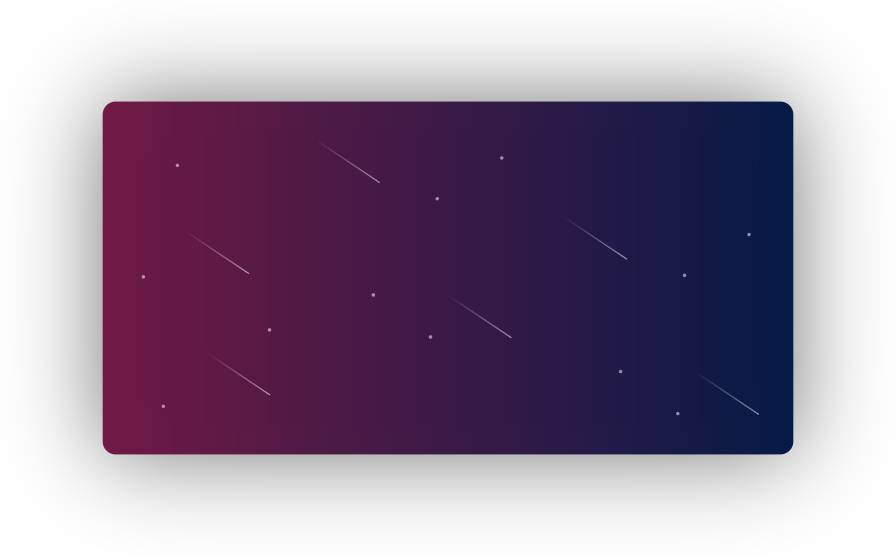
Write a WebGL 2 fragment shader that draws this background.

```glsl
#version 300 es
precision highp float;
// A rounded night-sky card with a red-to-navy gradient floats on white.
// The shadow is a Gaussian-blurred box; stars and meteors come from two small
// motifs, one of them repeated along a fixed shift. Unit: canvas width.

uniform vec2 u_resolution;
out vec4 outColor;

const vec2 CARD_HALF = vec2(0.3854, 0.1969);
const float CARD_RADIUS = 0.0145;
const vec3 PAPER = vec3(1.0);
const vec3 DUSK = vec3(0.44, 0.10, 0.27);
const vec3 NAVY = vec3(0.02, 0.10, 0.28);
const vec3 GLINT = vec3(1.0);

const float SHADOW_SIGMA = 0.052;
const float SHADOW_ALPHA = 0.55;

const float STAR_RADIUS = 0.0019;
const float STAR_ALPHA = 0.52;
const vec2 METEOR_TAIL = vec2(-0.0710, 0.0475);
const float METEOR_HALF_WIDTH = 0.0007;
const float METEOR_ALPHA = 0.55;

// Motif 0 fills the left side; motif 1 is drawn twice, REPEAT_SHIFT apart.
const vec2 REPEAT_SHIFT = vec2(0.276, -0.0855);
const vec2 STARS[8] = vec2[8](
    vec2(-0.302, 0.1257), vec2(-0.340, 0.0013),
    vec2(-0.1992, -0.0579), vec2(-0.3177, -0.1432),
    vec2(0.060, 0.134), vec2(-0.012, 0.0885),
    vec2(-0.0833, -0.0189), vec2(-0.0195, -0.0658));
const vec2 HEADS[4] = vec2[4](
    vec2(-0.2227, 0.0052), vec2(-0.1992, -0.1302),
    vec2(-0.0768, 0.1068), vec2(0.0703, -0.0664));

// Signed distance to a box with rounded corners
float roundedBox(vec2 p, vec2 halfSize, float radius) {
    vec2 q = abs(p) - halfSize + radius;
    return length(max(q, 0.0)) + min(max(q.x, q.y), 0.0) - radius;
}

// Antialiased coverage from a signed distance
float coverage(float dist, float pixel) {
    return clamp(0.5 - dist / pixel, 0.0, 1.0);
}

// Approximate cumulative normal distribution
vec2 normalCdf(vec2 z) {
    z = clamp(z, -4.0, 4.0);
    return 0.5 + 0.5 * tanh(0.79788 * (z + 0.044715 * z * z * z));
}

float boxShadow(vec2 p) {
    vec2 s = normalCdf((p + CARD_HALF) / SHADOW_SIGMA)
           - normalCdf((p - CARD_HALF) / SHADOW_SIGMA);
    return s.x * s.y;
}

// A thin streak, bright at its head (origin) and fading along the tail
float meteor(vec2 p, float pixel) {
    float along = clamp(dot(p, METEOR_TAIL) / dot(METEOR_TAIL, METEOR_TAIL), 0.0, 1.0);
    float dist = length(p - METEOR_TAIL * along) - METEOR_HALF_WIDTH;
    return coverage(dist, pixel) * (1.0 - along);
}

float skyLights(vec2 p, float pixel) {
    float light = 0.0;
    for (int group = 0; group < 3; group++) {
        int motif = min(group, 1);
        vec2 q = p - REPEAT_SHIFT * float(group - motif);
        for (int i = 0; i < 4; i++) {
            float dist = length(q - STARS[motif * 4 + i]) - STAR_RADIUS;
            light = max(light, STAR_ALPHA * coverage(dist, pixel));
        }
        for (int i = 0; i < 2; i++) {
            vec2 head = HEADS[motif * 2 + i];
            light = max(light, METEOR_ALPHA * meteor(q - head, pixel));
        }
    }
    return light;
}

void main() {
    float pixel = 1.0 / u_resolution.x;
    vec2 p = (gl_FragCoord.xy - 0.5 * u_resolution) * pixel;

    // Paper and soft shadow
    vec3 color = PAPER * (1.0 - SHADOW_ALPHA * boxShadow(p));

    // Card gradient with its lights
    float t = clamp(0.5 + 0.5 * p.x / CARD_HALF.x, 0.0, 1.0);
    vec3 sky = mix(mix(DUSK, NAVY, t), GLINT, skyLights(p, pixel));
    float card = coverage(roundedBox(p, CARD_HALF, CARD_RADIUS), pixel);

    outColor = vec4(mix(color, sky, card), 1.0);
}
```
